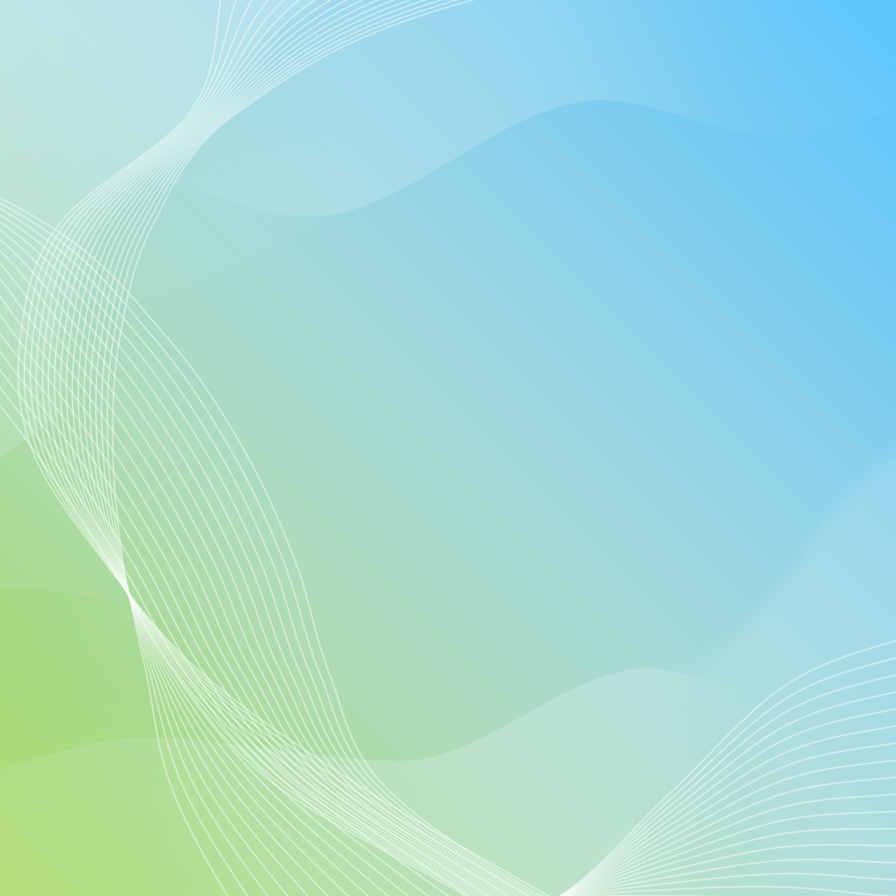
This background is drawn by a WebGL 1 fragment shader. Its source:

```glsl
precision highp float;
// Soft green-to-blue diagonal gradient with pale waves and ribbons of fine white lines.
uniform vec2 u_resolution;

// Gradient stops, lower left to upper right
const vec3 LIME  = vec3(0.69, 0.86, 0.41);
const vec3 LEAF  = vec3(0.665, 0.855, 0.56);
const vec3 MINT  = vec3(0.685, 0.86, 0.73);
const vec3 AQUA  = vec3(0.645, 0.85, 0.85);
const vec3 SKY   = vec3(0.55, 0.82, 0.92);
const vec3 AZURE = vec3(0.36, 0.77, 0.98);

const vec3 MIST  = vec3(0.88, 0.96, 0.97);
const vec3 SHADE = vec3(0.58, 0.81, 0.36);
const vec3 LINE_COLOR = vec3(0.97, 1.0, 0.98);
const float LINE_COUNT = 17.0;
const float LINE_WIDTH = 0.0018; // fade-out radius of a line
const float LINE_ALPHA = 0.48;
const float KNOT_STEP = 0.125;
const float SLOPE_STEP = 0.004;

// Interpolating cubic weight of knot i at position t
float knot(float t, float i) {
  float d = abs(t / KNOT_STEP - i);
  if (d < 1.0) return (1.5 * d - 2.5) * d * d + 1.0;
  if (d < 2.0) return ((2.5 - 0.5 * d) * d - 4.0) * d + 2.0;
  return 0.0;
}

// Both edges of each ribbon, as (first, last) line positions
vec2 twistEdges(float t) {
  return knot(t, -1.0) * vec2(0.247, 1.17) + knot(t, 0.0) * vec2(0.246, 0.527)
       + knot(t, 1.0) * vec2(0.212, 0.266) + knot(t, 2.0) * vec2(0.066, 0.171)
       + knot(t, 3.0) * vec2(0.023, 0.134) + knot(t, 4.0) * vec2(0.035, 0.126)
       + knot(t, 5.0) * vec2(0.115, 0.137) + knot(t, 6.0) * vec2(0.224, 0.163)
       + knot(t, 7.0) * vec2(0.398, 0.190) + knot(t, 8.0) * vec2(0.612, 0.254)
       + knot(t, 9.0) * vec2(0.830, 0.340);
}

vec2 sweepEdges(float t) {
  return knot(t, 0.0) * vec2(-0.45, -0.59) + knot(t, 1.0) * vec2(-0.26, -0.22)
       + knot(t, 2.0) * vec2(-0.143, 0.052) + knot(t, 3.0) * vec2(-0.059, 0.185)
       + knot(t, 4.0) * vec2(0.036, 0.271) + knot(t, 5.0) * vec2(0.120, 0.329)
       + knot(t, 6.0) * vec2(0.195, 0.367) + knot(t, 7.0) * vec2(0.306, 0.427)
       + knot(t, 8.0) * vec2(0.520, 0.605) + knot(t, 9.0) * vec2(0.730, 0.870);
}

vec2 fanEdges(float t) {
  return knot(t, 4.0) * vec2(1.04, 1.04) + knot(t, 5.0) * vec2(1.0, 1.004)
       + knot(t, 6.0) * vec2(0.883, 1.0) + knot(t, 7.0) * vec2(0.766, 1.005)
       + knot(t, 8.0) * vec2(0.715, 1.02) + knot(t, 9.0) * vec2(0.69, 1.03);
}

// Coverage of evenly spaced lines between two edges
float ribbon(float across, vec2 edges, vec2 nextEdges, float pixel) {
  float clear = 1.0;
  float radius = max(LINE_WIDTH, 0.9 * pixel);
  for (float i = 0.0; i < LINE_COUNT; i++) {
    float k = i / (LINE_COUNT - 1.0);
    float center = mix(edges.x, edges.y, k);
    float slope = (mix(nextEdges.x, nextEdges.y, k) - center) / SLOPE_STEP;
    float dist = abs(across - center) / sqrt(1.0 + slope * slope);
    clear *= 1.0 - LINE_ALPHA * (1.0 - smoothstep(0.0, radius, dist));
  }
  return 1.0 - clear;
}

vec3 diagonalGradient(float s) {
  vec3 c = mix(LIME, LEAF, clamp(s / 0.18, 0.0, 1.0));
  c = mix(c, MINT, clamp((s - 0.18) / 0.16, 0.0, 1.0));
  c = mix(c, AQUA, clamp((s - 0.34) / 0.18, 0.0, 1.0));
  c = mix(c, SKY, clamp((s - 0.52) / 0.18, 0.0, 1.0));
  return mix(c, AZURE, clamp((s - 0.70) / 0.28, 0.0, 1.0));
}

// One rise or fall of a wave
float swell(float from, float to, float x) { return smoothstep(from, to, x); }

void main() {
  vec2 uv = gl_FragCoord.xy / u_resolution;
  float x = uv.x;
  float y = 1.0 - uv.y; // measured down from the top
  float pixel = 1.0 / min(u_resolution.x, u_resolution.y);
  vec3 color = diagonalGradient(0.5 * (x + uv.y));

  vec2 twist = twistEdges(y);
  float rightOfTwist = smoothstep(-0.03, 0.03, x - mix(twist.x, twist.y, 0.4));

  // Upper waves
  float crest = 0.195 + 0.047 * swell(0.13, 0.345, x) - 0.130 * swell(0.345, 0.67, x)
              + 0.039 * swell(0.67, 0.866, x) - 0.029 * swell(0.866, 1.03, x);
  float upper = smoothstep(-pixel, pixel, crest - y) * rightOfTwist;
  float upperFade = mix(0.1, 0.21, smoothstep(0.18, 0.4, x)) - 0.18 * smoothstep(0.55, 0.92, x);
  color = mix(color, MIST, upper * upperFade);
  float veil = smoothstep(-0.004, 0.004, 0.34 - 0.115 * swell(0.12, 0.46, x) - y);
  color = mix(color, MIST, 0.04 * veil * rightOfTwist * (1.0 - upper) * (1.0 - smoothstep(0.3, 0.46, x)));

  // Pale panel left of the twisted ribbon
  float panel = smoothstep(-pixel, pixel, 0.512 - 0.75 * x - y) * (1.0 - rightOfTwist);
  color = mix(color, MIST, panel * mix(0.42, 0.17, smoothstep(0.0, 0.5, y)));

  // Darker hill at the left
  float hill = smoothstep(-pixel, pixel, y - 0.657 - 0.8 * x * x);
  color = mix(color, SHADE, 0.17 * hill * (1.0 - smoothstep(0.0, 0.25, x)) * (1.0 - smoothstep(0.7, 1.0, y)));

  // Lower waves
  float swale = 0.866 - 0.043 * swell(-0.06, 0.156, x) + 0.026 * swell(0.156, 0.449, x)
              - 0.103 * swell(0.449, 0.723, x) + 0.055 * swell(0.723, 0.92, x);
  float lower = smoothstep(-pixel, pixel, y - swale);
  lower *= mix(0.12, 0.27, smoothstep(0.1, 0.55, x)) * (1.0 - 0.5 * smoothstep(0.68, 0.9, x));
  float haze = smoothstep(-0.025, 0.025, y - 0.75 + 0.25 * swell(0.75, 1.03, x));
  haze *= 0.19 * smoothstep(0.62, 0.88, x);
  color = mix(color, MIST, max(lower, haze));

  // Line ribbons
  float twistLines = ribbon(x, twist, twistEdges(y + SLOPE_STEP), pixel);
  float sweepLines = ribbon(x, sweepEdges(y), sweepEdges(y + SLOPE_STEP), pixel);
  float fanLines = ribbon(y, fanEdges(x), fanEdges(x + SLOPE_STEP), pixel) * step(0.6, x);
  float lines = 1.0 - (1.0 - twistLines) * (1.0 - sweepLines) * (1.0 - fanLines);
  gl_FragColor = vec4(mix(color, LINE_COLOR, lines), 1.0);
}
```
